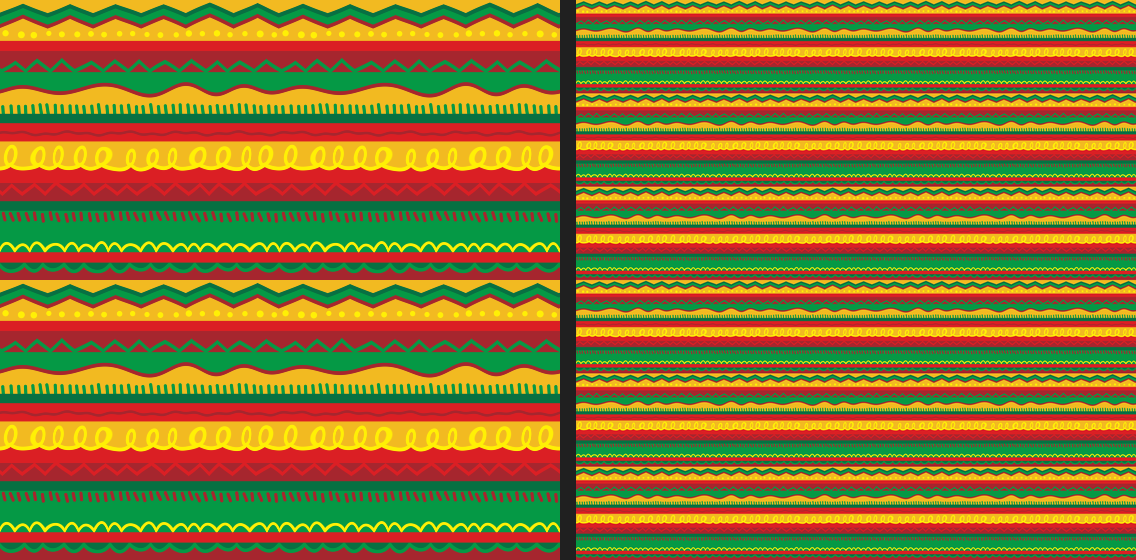
Left, the tile; right, the same tile 3 across and 3 down.
A three.js fragment shader for this pattern:

```glsl
varying vec2 vUv;

const float TAU = 6.28319;
const float SIZE = 384.0;   // units along one side of a tile
const float REPEATS = 2.0;  // tiles across and down
const float EDGE = 0.8;     // edge softness in tile units

const vec3 RED = vec3(0.86, 0.12, 0.14);
const vec3 MAROON = vec3(0.65, 0.15, 0.18);
const vec3 GREEN = vec3(0.02, 0.60, 0.27);
const vec3 FOREST = vec3(0.03, 0.44, 0.26);
const vec3 ORANGE = vec3(0.95, 0.73, 0.13);
const vec3 YELLOW = vec3(1.0, 0.94, 0.02);

float hash(float n, float seed) {
  return fract(sin(n * 127.1 + seed * 31.7) * 4375.85);
}

void paint(inout vec3 color, vec3 ink, float dist) {
  color = mix(color, ink, 1.0 - smoothstep(-EDGE, EDGE, dist));
}

// Hand-drawn irregularity that wraps across a tile
float wobble(float x, float seed) {
  float a = TAU * x / SIZE;
  return 2.5 * sin(3.0 * a + seed) + 1.5 * sin(7.0 * a + 2.3 * seed);
}

// Cell index and position within the cell, from -1 to 1
vec2 cell(float x, float count) {
  float s = x * count / SIZE;
  return vec2(mod(floor(s), count), 2.0 * fract(s) - 1.0);
}

// Profiles hold height and slope
vec2 zigzag(float x, float count, float height, float seed) {
  vec2 c = cell(x, count);
  float h = height * mix(0.78, 1.05, hash(c.x, seed));
  return h * vec2(1.0 - abs(c.y), -sign(c.y) * 2.0 * count / SIZE);
}

vec2 arches(float x, float count, float height, float seed) {
  vec2 c = cell(x, count);
  float h = height * mix(0.75, 1.1, hash(c.x, seed));
  return h * vec2(1.0 - c.y * c.y, -4.0 * c.y * count / SIZE);
}

// Signed distance to a profile, positive beneath it
float below(float depth, float base, vec2 profile) {
  return (depth - base + profile.x) / sqrt(1.0 + profile.y * profile.y);
}

float stroke(float dist, float halfWidth) {
  return abs(dist) - halfWidth;
}

float ticks(vec2 p, float count, float top, float bottom, float lean, float seed) {
  vec2 c = cell(p.x, count);
  float shift = 1.6 * (hash(c.x, seed) - 0.5);
  float tilt = lean * mix(0.3, 1.3, hash(c.x, seed + 1.0));
  float jitter = 3.0 * (hash(c.x, seed + 2.0) - 0.5);
  vec2 a = vec2(shift - tilt, top + jitter);
  vec2 axis = vec2(shift + tilt, bottom + jitter) - a;
  vec2 q = vec2(c.y * 0.5 * SIZE / count, p.y) - a;
  return length(q - axis * clamp(dot(q, axis) / dot(axis, axis), 0.0, 1.0)) - 2.2;
}

float dots(vec2 p, float count, float depth, float seed) {
  vec2 c = cell(p.x, count);
  vec2 jitter = vec2(hash(c.x, seed), hash(c.x, seed + 1.0)) - 0.5;
  vec2 q = vec2(c.y * 0.5 * SIZE / count, p.y - depth) - jitter * vec2(5.0, 3.0);
  return length(q) - mix(3.5, 4.8, hash(c.x, seed + 2.0));
}

// Slanted oval rings standing on a common depth
float loops(vec2 p, float count, float foot, float seed) {
  vec2 c = cell(p.x, count);
  vec2 r = vec2(6.3, 11.0) * mix(0.88, 1.15, hash(c.x, seed));
  vec2 q = vec2(c.y * 0.5 * SIZE / count, p.y - foot + r.y) + 0.001;
  q.x += 0.15 * q.y;
  float k = length(q / r);
  return stroke(k * (k - 1.0) / length(q / (r * r)), 2.4);
}

void main() {
  vec2 p = SIZE * fract(vUv * REPEATS);
  float x = p.x;
  float y = SIZE - p.y;
  float angle = TAU * x / SIZE;
  vec3 color = ORANGE;

  // Green chevron ribbon and dots
  float bend = x + wobble(x, 1.0) * 0.5;
  float upper = below(y, 21.0, zigzag(bend, 6.0, 15.0, 1.0));
  float lower = below(y, 36.5, zigzag(bend, 6.0, 16.0, 1.0));
  paint(color, GREEN, max(-upper, lower));
  paint(color, FOREST, stroke(upper, 2.8));
  paint(color, MAROON, stroke(lower, 2.5));
  paint(color, YELLOW, dots(vec2(x, y), 20.0, 47.0, 3.0));

  // Red bands with small peaks
  paint(color, RED, 56.0 - y);
  paint(color, MAROON, 70.0 - y);
  float peaks = below(y, 97.5, zigzag(x + wobble(x, 4.0), 11.0, 14.5, 4.0));
  paint(color, GREEN, stroke(peaks, 2.4));
  paint(color, GREEN, 99.0 - y);

  // Rolling hills and grass
  float drift = x - 47.0 + 17.0 * cos(angle - 0.82);
  float swell = (6.0 + 2.2 * cos(angle - 3.5)) * cos(4.0 * TAU * drift / SIZE);
  float hills = below(y, 123.0, vec2(swell, 0.3));
  paint(color, ORANGE, -hills);
  paint(color, MAROON, stroke(hills, 2.5));
  paint(color, GREEN, ticks(vec2(x, y), 38.0, 145.0, 158.0, 0.8, 6.0));
  paint(color, FOREST, 156.0 - y);

  // Red band with a thin squiggle
  paint(color, RED, 169.0 - y);
  float squiggle = 1.6 * sin(5.0 * angle) + 1.1 * sin(13.0 * angle + 1.0);
  paint(color, MAROON, stroke(below(y, 183.0, vec2(squiggle, 0.0)), 1.8));

  // Looped yellow garland
  paint(color, ORANGE, 194.0 - y);
  float sway = x + 1.5 * wobble(x, 2.0);
  float garland = below(y, 226.0, -arches(sway + SIZE / 24.0, 12.0, 6.0, 7.0));
  paint(color, RED, -garland);
  paint(color, YELLOW, stroke(garland, 2.6));
  paint(color, YELLOW, loops(vec2(sway, y), 12.0, 226.0, 8.0));

  // Red zigzag
  paint(color, MAROON, 251.0 - y);
  float teeth = below(y, 266.0, zigzag(x + wobble(x, 5.0), 12.0, 14.5, 9.0));
  paint(color, RED, stroke(teeth, 2.2));

  // Hanging fringe on green
  paint(color, FOREST, 276.0 - y);
  paint(color, GREEN, 289.0 - y);
  paint(color, MAROON, ticks(vec2(x, y), 36.0, 293.0, 302.0, 1.6, 10.0));

  // Yellow scallops, then green scallops hanging from a red band
  float crests = below(y, 344.0, arches(x + wobble(x, 6.0), 18.0, 10.5, 13.0));
  paint(color, YELLOW, stroke(crests, 1.9));
  paint(color, MAROON, 360.0 - y);
  float swags = below(y, 362.5, -arches(x + wobble(x, 3.0), 13.0, 9.5, 14.0));
  paint(color, FOREST, max(swags, 360.0 - y));
  paint(color, GREEN, max(stroke(swags, 2.4), 360.0 - y));
  paint(color, RED, max(346.0 - y, y - 360.0));

  gl_FragColor = vec4(color, 1.0);
}
```
